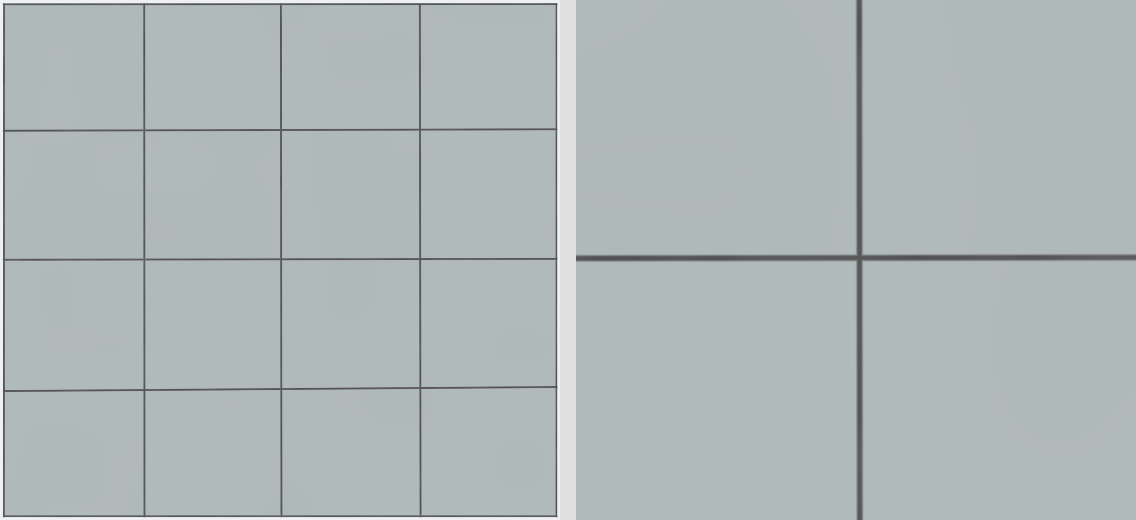
Left, the full canvas; right, a detail of the centre.
This pattern is drawn by a Shadertoy shader. Its source:

```glsl
// A four by four grid of flat grey-green tiles, ruled by thin dark joints that
// lean slightly, inside a pale margin. Joints are distances to tilted lines
// clipped to the frame; faint value noise mottles the tiles and the joints.

const vec3 TILE_COLOR   = vec3(0.692, 0.727, 0.730);
const vec3 JOINT_COLOR  = vec3(0.345, 0.345, 0.350);
const vec3 MARGIN_COLOR = vec3(0.935, 0.945, 0.950);

const float JOINT_WIDTH  = 0.0036;  // in canvas heights
const float EDGE_SOFT    = 0.0011;  // blur of joint edges, in canvas heights
const float TILE_SHIFT   = 0.004;   // tone change from tile to tile
const float MOTTLE       = 0.006;   // cloudiness within tiles
const float JOINT_WEAR   = 0.05;    // tone change along joints

// Joint positions as canvas fractions: (bottom, top) and (left, right) ends.
const int LINES = 5;
const vec2 COLUMNS[LINES] = vec2[LINES](
    vec2(0.0068, 0.0072), vec2(0.2580, 0.2576), vec2(0.5026, 0.5016),
    vec2(0.7510, 0.7497), vec2(0.9938, 0.9938));
const vec2 ROWS[LINES] = vec2[LINES](
    vec2(0.0070, 0.0070), vec2(0.2479, 0.2558), vec2(0.5005, 0.5022),
    vec2(0.7486, 0.7514), vec2(0.9918, 0.9922));

float hash21(vec2 p) {
    vec3 q = fract(vec3(p.xyx) * 0.1031);
    q += dot(q, q.yzx + 33.33);
    return fract((q.x + q.y) * q.z);
}

float valueNoise(vec2 p) {
    vec2 cell = floor(p), f = fract(p);
    f = f * f * (3.0 - 2.0 * f);
    float low  = mix(hash21(cell), hash21(cell + vec2(1, 0)), f.x);
    float high = mix(hash21(cell + vec2(0, 1)), hash21(cell + vec2(1, 1)), f.x);
    return mix(low, high, f.y);
}

void mainImage(out vec4 fragColor, in vec2 fragCoord) {
    vec2 uv = fragCoord / iResolution.xy;
    float aspect = iResolution.x / iResolution.y;
    vec2 p = vec2(uv.x * aspect, uv.y);
    float soft = max(EDGE_SOFT, 0.6 / iResolution.y);

    // Nearest joint, and the tile this point lies in
    float jointDist = 1.0;
    vec2 tile = vec2(0.0);
    for (int i = 0; i < LINES; i++) {
        vec2 offset = vec2(uv.x - mix(COLUMNS[i].x, COLUMNS[i].y, uv.y),
                           uv.y - mix(ROWS[i].x, ROWS[i].y, uv.x));
        tile += step(0.0, offset);
        offset = abs(offset) * vec2(aspect, 1.0);
        jointDist = min(jointDist, min(offset.x, offset.y));
    }

    // Signed distance to the outer frame
    vec2 low  = vec2(COLUMNS[0].x * aspect, ROWS[0].x);
    vec2 high = vec2(COLUMNS[LINES - 1].x * aspect, ROWS[LINES - 1].y);
    vec2 outside = abs(p - 0.5 * (low + high)) - 0.5 * (high - low);
    float frameDist = max(outside.x, outside.y);

    // Tiles with slight tone variation
    float tone = TILE_SHIFT * (hash21(tile) - 0.5)
               + MOTTLE * (valueNoise(p * 9.0) - 0.5);
    vec3 color = mix(TILE_COLOR + tone, MARGIN_COLOR,
                     smoothstep(-soft, soft, frameDist));

    // Joints, ending at the frame
    float halfWidth = 0.5 * JOINT_WIDTH;
    float joint = 1.0 - smoothstep(-soft, soft, jointDist - halfWidth);
    joint *= 1.0 - smoothstep(-soft, soft, frameDist - halfWidth);
    vec3 jointTone = JOINT_COLOR + JOINT_WEAR * (valueNoise(p * 40.0) - 0.5);
    color = mix(color, jointTone, joint);

    fragColor = vec4(color, 1.0);
}
```
